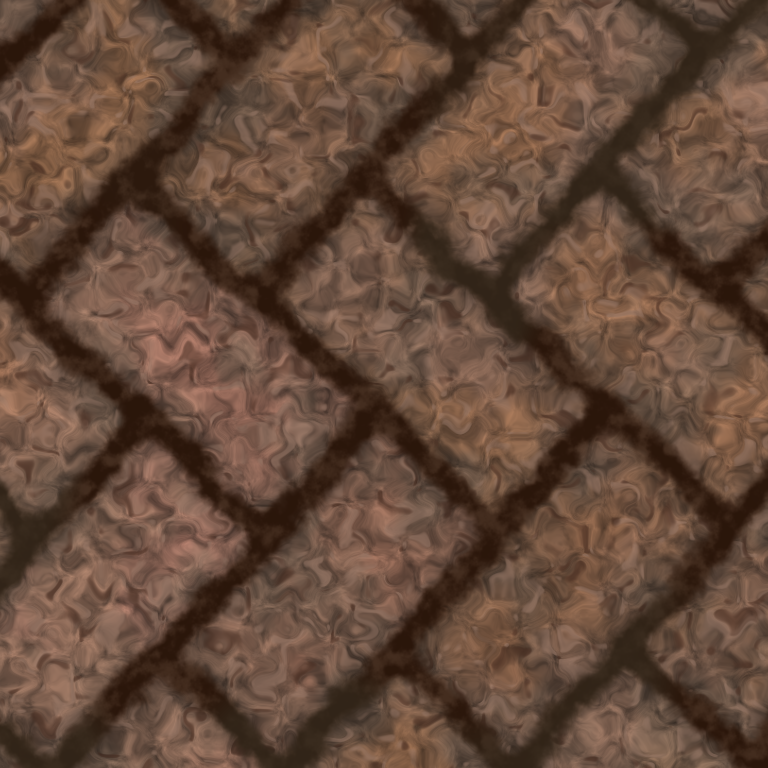
Reproduce this texture procedurally as a WebGL 2 fragment shader.

```glsl
#version 300 es
precision highp float;
// Weathered clay pavers laid in a diagonal herringbone with dark earth joints.
// A skewed 2x1 cell lattice gives each brick a rounded-box distance; noise
// roughens the edges, and adds grain, stains and a tint for each brick.

uniform vec2 u_resolution;
out vec4 fragColor;

// Lattice: one brick width along each axis, in canvas units
const vec2 AXIS_DOWN = vec2(0.161, -0.152);
const vec2 AXIS_UP = vec2(0.142, 0.1575);
const vec2 ORIGIN = vec2(0.028, 0.607);

// Shape, in brick widths
const float JOINT_HALF = 0.075;
const float CORNER = 0.09;
const float EDGE_SOFT = 0.045;
const float EDGE_WAVER = 0.07;
const float EDGE_CRUMBLE = 0.10;

// Surface
const float GRAIN_SCALE = 62.0;
const float GRAIN_CONTRAST = 1.0;
const float BRICK_VARIATION = 0.14;
const vec3 CLAY = vec3(0.475, 0.358, 0.296);
const vec3 OCHRE = vec3(0.505, 0.362, 0.262);
const vec3 ROSE = vec3(0.515, 0.362, 0.312);
const vec3 GRIME = vec3(0.385, 0.315, 0.265);
const vec3 PALE_GRIT = vec3(0.600, 0.475, 0.410);
const vec3 PIT = vec3(0.270, 0.165, 0.120);
const vec3 JOINT_DARK = vec3(0.165, 0.085, 0.040);
const vec3 JOINT_EARTH = vec3(0.265, 0.175, 0.120);
const vec3 JOINT_MOSS = vec3(0.205, 0.165, 0.115);

float hash(vec2 p) {
    return fract(sin(dot(p, vec2(127.1, 311.7))) * 43758.5453);
}

float noise(vec2 p) {
    vec2 i = floor(p), f = fract(p);
    f = f * f * (3.0 - 2.0 * f);
    return mix(mix(hash(i), hash(i + vec2(1, 0)), f.x),
               mix(hash(i + vec2(0, 1)), hash(i + vec2(1, 1)), f.x), f.y);
}

float fbm(vec2 p) {
    float sum = 0.0, amp = 0.533;
    for (int i = 0; i < 4; i++) {
        sum += amp * noise(p);
        p = mat2(1.6, 1.2, -1.2, 1.6) * p + 7.3;
        amp *= 0.5;
    }
    return sum;
}

// Signed distance to the brick around p; id receives its lower lattice corner
float herringbone(vec2 p, out vec2 id) {
    vec2 cell = floor(p);
    float phase = mod(cell.x - cell.y, 4.0);
    bool lengthwise = phase < 1.5;
    id = cell - (lengthwise ? vec2(phase, 0.0) : vec2(0.0, 3.0 - phase));
    vec2 halfSize = lengthwise ? vec2(1.0, 0.5) : vec2(0.5, 1.0);
    vec2 q = abs(p - id - halfSize) - halfSize + JOINT_HALF + CORNER;
    return length(max(q, 0.0)) + min(max(q.x, q.y), 0.0) - CORNER;
}

// Fired clay: tint, stains, grain, grit and pits
vec3 brickColor(vec2 uv, vec2 id, float d) {
    float stain = fbm(uv * 9.0 + 3.1);
    float rosy = smoothstep(0.35, 0.9, hash(id + 5.7));
    vec3 color = mix(CLAY, mix(OCHRE, ROSE, rosy), smoothstep(0.32, 0.68, stain));
    float rim = smoothstep(-0.32, 0.0, d);
    float dirt = smoothstep(0.42, 0.75, fbm(uv * 13.0 + 21.0));
    color = mix(color, GRIME, clamp(0.35 * rim + 0.65 * dirt, 0.0, 0.8));
    color *= 1.0 + BRICK_VARIATION * (hash(id + 1.3) - 0.5);

    vec2 warp = vec2(noise(uv * 45.0), noise(uv * 45.0 + 17.0));
    vec2 g = uv * GRAIN_SCALE + 2.2 * warp;
    color *= 1.0 + GRAIN_CONTRAST * (fbm(g) - 0.5);
    color = mix(color, PALE_GRIT, 0.55 * smoothstep(0.66, 0.92, noise(g * 1.15 + 40.0)));
    return mix(color, PIT, 0.60 * smoothstep(0.74, 0.96, noise(g * 0.9 + 80.0)));
}

// Packed earth: crumbs over shadow, with mossy stretches
vec3 jointColor(vec2 uv) {
    vec3 color = mix(JOINT_DARK, JOINT_EARTH, smoothstep(0.35, 0.8, fbm(uv * 55.0 + 9.0)));
    return mix(color, JOINT_MOSS, 0.7 * smoothstep(0.48, 0.7, noise(uv * 5.0 + 2.0)));
}

void main() {
    vec2 uv = gl_FragCoord.xy / min(u_resolution.x, u_resolution.y);
    vec2 p = inverse(mat2(AXIS_DOWN, AXIS_UP)) * (uv - ORIGIN);
    p += EDGE_WAVER * (vec2(noise(uv * 14.0), noise(uv * 14.0 + 31.0)) - 0.5);

    vec2 id;
    float d = herringbone(p, id);
    float ragged = d + EDGE_CRUMBLE * (fbm(uv * 48.0 + 60.0) - 0.5);
    float joint = smoothstep(-EDGE_SOFT, EDGE_SOFT, ragged);

    vec3 brick = brickColor(uv, id, d);
    brick *= 1.0 - 0.16 * smoothstep(-0.14, 0.0, ragged);
    fragColor = vec4(mix(brick, jointColor(uv), joint), 1.0);
}
```
